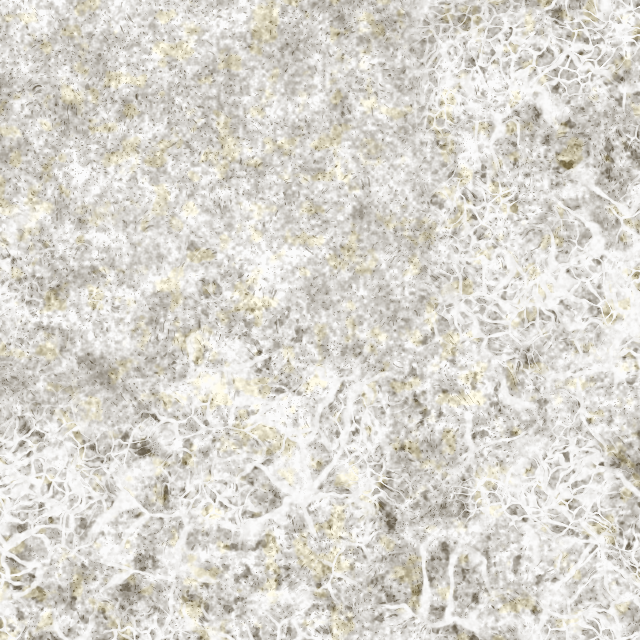
Reproduce this texture procedurally as a three.js fragment shader.

```glsl
// Pale weathered limestone: grey mottled grain with tiny dark pits,
// broken by ragged white veins and crusts that gather in worn areas.
// Layers of value noise, warped Voronoi borders and jittered dots.
varying vec2 vUv;

const float BASE_TONE = 0.835;
const float VEIN_TONE = 0.965;
const vec3 WARM_SHADE = vec3(0.06, 0.0, -0.11);
const vec3 OCHRE_SHIFT = vec3(0.02, 0.005, -0.07);

float hash1(vec2 p) {
  vec3 q = fract(vec3(p.xyx) * 0.1031);
  q += dot(q, q.yzx + 33.33);
  return fract((q.x + q.y) * q.z);
}

vec2 hash2(vec2 p) {
  vec3 q = fract(vec3(p.xyx) * vec3(0.1031, 0.1030, 0.0973));
  q += dot(q, q.yzx + 33.33);
  return fract((q.xx + q.yz) * q.zy);
}

float valueNoise(vec2 p) {
  vec2 cell = floor(p);
  vec2 f = fract(p);
  f = f * f * (3.0 - 2.0 * f);
  float low = mix(hash1(cell), hash1(cell + vec2(1.0, 0.0)), f.x);
  float high = mix(hash1(cell + vec2(0.0, 1.0)), hash1(cell + 1.0), f.x);
  return mix(low, high, f.y);
}

// Rotated octaves, normalised to 0..1
float fbm(vec2 p, int octaves) {
  float sum = 0.0;
  float total = 0.0;
  float weight = 0.5;
  for (int i = 0; i < 5; i++) {
    if (i >= octaves) break;
    sum += weight * valueNoise(p);
    total += weight;
    weight *= 0.5;
    p = mat2(1.6, 1.2, -1.2, 1.6) * p + 19.7;
  }
  return sum / total;
}

// x: gap between the two nearest seeds, y: random value of the cell
vec2 pebbleCells(vec2 p) {
  vec2 cell = floor(p);
  float nearest = 9.0;
  float second = 9.0;
  float id = 0.0;
  for (int y = -1; y <= 1; y++) {
    for (int x = -1; x <= 1; x++) {
      vec2 c = cell + vec2(float(x), float(y));
      float d = length(c + hash2(c) - p);
      if (d < nearest) {
        second = nearest;
        nearest = d;
        id = hash1(c + 71.0);
      } else {
        second = min(second, d);
      }
    }
  }
  return vec2(second - nearest, id);
}

// One soft dot per chosen grid cell
float pits(vec2 p, float share) {
  vec2 cell = floor(p);
  vec2 offset = fract(p) - mix(vec2(0.3), vec2(0.7), hash2(cell));
  float radius = mix(0.14, 0.3, hash1(cell + 5.0));
  float present = step(hash1(cell + 13.0), share);
  return present * (1.0 - smoothstep(radius * 0.4, radius, length(offset)));
}

void main() {
  vec2 p = vUv;
  float cloud = fbm(p * 5.0 + 3.0, 4);
  float mottle = fbm(p * 30.0 + 11.0, 4);
  float grain = fbm(p * 170.0 + 7.0, 2);

  // Wear gathers below and to the right, with a paler centre
  float worn = max(0.52 - p.y, p.x - 0.6) + (cloud - 0.5) * 0.7;
  worn = mix(0.12, 1.0, smoothstep(-0.14, 0.16, worn));
  float centre = 0.4 - length(p - vec2(0.52, 0.5));
  float tone = BASE_TONE + centre * 0.12 + (cloud - 0.5) * 0.2;
  tone += (mottle - 0.5) * 0.36 + (grain - 0.5) * 0.36;

  // Ragged veins along warped pebble borders, from coarse to fine
  vec2 warp = vec2(fbm(p * 14.0, 3), fbm(p * 14.0 + 37.0, 3)) - 0.5;
  vec2 jag = vec2(mottle, fbm(p * 90.0 + 23.0, 2)) - 0.5;
  vec2 bent = p + warp * 0.06 + jag * 0.009;
  float vein = 0.0;
  float frequency = 10.0;
  float width = 0.0042;
  for (int i = 0; i < 3; i++) {
    vec2 pebble = pebbleCells(bent * frequency + float(i) * 31.0);
    float presence = smoothstep(0.44, 0.66, fbm(p * 9.0 + float(i) * 17.0, 3));
    float w = width * (0.4 + presence);
    float line = 1.0 - smoothstep(w * 0.3, w, 0.5 * pebble.x / frequency);
    vein = max(vein, line * presence * worn);
    tone += (pebble.y - 0.5) * 0.06 * worn;
    frequency *= 2.1;
    width *= 0.68;
  }

  // Dark crumbs and pits
  float crumbs = smoothstep(0.6, 0.78, fbm(p * 62.0 + 41.0, 3));
  tone -= crumbs * worn * 0.26;
  float pitShare = mix(0.22, 0.5, smoothstep(0.35, 0.65, fbm(p * 8.0 + 53.0, 2)));
  tone -= 0.2 * pits(bent * 95.0, pitShare);
  tone -= 0.17 * pits(bent * 160.0 + 9.0, pitShare);

  // White crust and veins cover the stone
  float crustField = mix(fbm(p * 16.0 + 61.0, 4), mottle, 0.4);
  float crust = smoothstep(0.56, 0.7, crustField) * worn * 0.75;
  float veinTone = VEIN_TONE + (grain - 0.5) * 0.1;
  tone = mix(tone, veinTone, max(vein, crust));
  tone = clamp(tone, 0.38, 0.985);

  // Darker stone is warmer, with faint ochre stains
  float ochre = smoothstep(0.56, 0.74, fbm(p * 40.0 + 83.0, 3));
  vec3 colour = vec3(tone) + (1.0 - tone) * WARM_SHADE;
  colour += OCHRE_SHIFT * ochre * (1.0 - vein);
  gl_FragColor = vec4(colour, 1.0);
}
```
